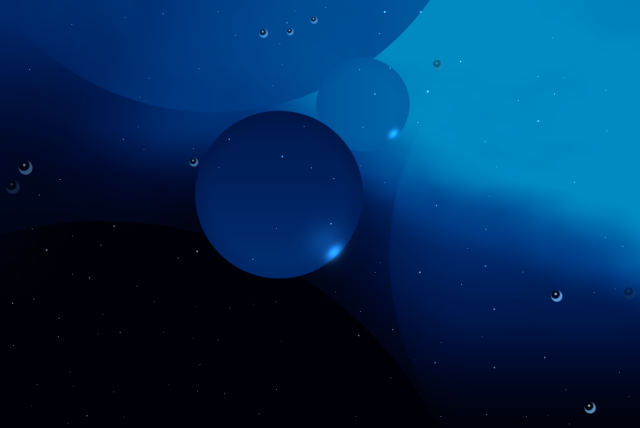
Give the GLSL for this background, as a Shadertoy shader.

```glsl
// Oil drops floating in deep blue water, lit from the upper right.
// A scalar light field is shaped by large discs and soft noise, then
// mapped through a blue ramp; bubbles, specks and glints go on top.

#define HAZE_AMOUNT 0.07
#define HAZE_SCALE 3.2
#define SPECK_CELL 0.062
#define SPECK_DENSITY 0.36
#define SPECK_GAIN 0.75
#define GLINT_COLOR vec3(0.20, 0.62, 0.90)
#define BUBBLE_COUNT 10

float hash(vec2 p) {
    vec3 q = fract(p.xyx * vec3(0.1031, 0.1030, 0.0973));
    q += dot(q, q.yzx + 33.33);
    return fract((q.x + q.y) * q.z);
}

float cornerSlope(vec2 cell, vec2 offset) {
    float angle = 6.2832 * hash(cell);
    return dot(vec2(cos(angle), sin(angle)), offset);
}

float gradientNoise(vec2 p) {
    vec2 i = floor(p), f = fract(p), e = vec2(1, 0);
    vec2 u = f * f * f * (f * (f * 6.0 - 15.0) + 10.0);
    return mix(mix(cornerSlope(i, f), cornerSlope(i + e, f - e), u.x),
               mix(cornerSlope(i + e.yx, f - e.yx), cornerSlope(i + 1.0, f - 1.0), u.x), u.y);
}

float fbm(vec2 p) {
    float sum = 0.0, gain = 1.0;
    for (int i = 0; i < 4; i++) {
        sum += gain * gradientNoise(p);
        p = mat2(1.6, 1.2, -1.2, 1.6) * p + 7.3;
        gain *= 0.5;
    }
    return sum;
}

// Coverage of a disc with an edge of the given softness
float disc(vec2 p, vec2 center, float radius, float soft) {
    return 1.0 - smoothstep(-soft, soft, length(p - center) - radius);
}

// Gaussian spot
float spot(vec2 p, vec2 center, vec2 size) {
    vec2 d = (p - center) / size;
    return exp(-dot(d, d));
}

vec3 blueRamp(float t) {
    const vec3 tones[6] = vec3[6](vec3(0, 0.004, 0.03), vec3(0, 0.04, 0.18), vec3(0, 0.12, 0.35),
        vec3(0, 0.24, 0.53), vec3(0, 0.35, 0.62), vec3(0, 0.54, 0.76));
    const float stops[6] = float[6](0.0, 0.2, 0.4, 0.58, 0.76, 1.0);
    vec3 color = tones[0];
    for (int i = 1; i < 6; i++)
        color = mix(color, tones[i], clamp((t - stops[i - 1]) / (stops[i] - stops[i - 1]), 0.0, 1.0));
    return color;
}

// Open water: a dim vertical falloff plus a bright slanted cloud bank
float waterLight(vec2 p) {
    float haze = fbm(p * vec2(0.75, 1.2) * HAZE_SCALE);
    float side = smoothstep(0.5, 1.1, p.x);
    float low = 0.42 * smoothstep(mix(0.25, -0.08, side), mix(1.1, 0.5, side), p.y);
    float bank = 0.62 - 0.34 * (p.x - 0.88) + 0.09 * haze;
    float glow = mix(0.05, 0.58, smoothstep(0.0, 1.0, p.x)) * smoothstep(bank - 0.15, bank + 0.15, p.y);
    float veil = 0.22 * spot(p, vec2(0.42, 0.68), vec2(0.22, 0.10));
    return low + glow + veil + HAZE_AMOUNT * haze * smoothstep(0.1, 0.6, p.y);
}

// Large drops, from back to front
float addDrops(float light, vec2 p, float px) {
    float right = disc(p, vec2(1.555, 0.404), 0.645, px * 1.5);
    light += 0.07 * right * (1.0 - smoothstep(0.45, 0.8, p.y)) * smoothstep(0.0, 0.25, p.y);
    float top = disc(p, vec2(0.498, 1.359), 0.621, px);
    light = mix(light, 0.41 + 0.3 * p.x + 0.05 * fbm(p * 4.0), 0.85 * top * smoothstep(-0.1, 0.25, p.x));
    float bottom = disc(p, vec2(0.244, -0.385), 0.869, px);
    light *= 1.0 - 0.95 * bottom * smoothstep(-0.2, 0.2, p.x);

    vec2 smallCenter = vec2(0.848, 0.756), midCenter = vec2(0.652, 0.545);
    float rim = smoothstep(0.07, 0.109, length(p - smallCenter));
    light = mix(light, 0.78 + 0.5 * (p.x - smallCenter.x) - 0.03 * rim, disc(p, smallCenter, 0.109, px));
    rim = smoothstep(0.15, 0.196, length(p - midCenter));
    float body = 0.42 - 0.4 * (p.y - midCenter.y) - 0.04 * rim;
    return mix(light, body, disc(p, midCenter, 0.196, px));
}

// One scattered fleck per grid cell
float specks(vec2 p, float px) {
    vec2 cell = floor(p / SPECK_CELL);
    vec2 jitter = vec2(hash(cell + 11.0), hash(cell + 47.0)) * 0.8 + 0.1;
    float size = mix(0.0006, 0.0022, pow(hash(cell + 83.0), 3.0));
    float present = step(hash(cell + 5.0), SPECK_DENSITY);
    return present * disc(p, (cell + jitter) * SPECK_CELL, size, px * 0.8) * mix(0.3, 1.0, hash(cell + 29.0));
}

// Dark bubbles with a lit crescent: center, radius, brightness
vec3 addBubbles(vec3 color, vec2 p, float px) {
    const vec4 bubbles[BUBBLE_COUNT] = vec4[BUBBLE_COUNT](
        vec4(1.301, 0.308, 0.013, 1.0), vec4(1.379, 0.047, 0.013, 1.0),
        vec4(0.060, 0.608, 0.016, 0.55), vec4(0.030, 0.563, 0.016, 0.2),
        vec4(0.453, 0.621, 0.010, 0.7), vec4(0.616, 0.922, 0.010, 0.8),
        vec4(0.678, 0.926, 0.008, 0.8), vec4(0.734, 0.953, 0.008, 0.8),
        vec4(1.023, 0.848, 0.012, 0.25), vec4(1.471, 0.315, 0.014, 0.12));
    for (int i = 0; i < BUBBLE_COUNT; i++) {
        vec4 b = bubbles[i];
        float body = disc(p, b.xy, b.z, px);
        float crescent = body * (1.0 - disc(p, b.xy + b.z * vec2(-0.25, 0.35), b.z * 0.8, px));
        float sparkle = disc(p, b.xy + b.z * vec2(-0.2, 0.4), b.z * 0.2, px);
        color = mix(color, color * 0.35, body * mix(0.3, 0.9, b.w));
        color += b.w * (vec3(0.35, 0.55, 0.7) * crescent + 0.7 * sparkle);
    }
    return color;
}

void mainImage(out vec4 fragColor, in vec2 fragCoord) {
    vec2 p = fragCoord / iResolution.y;
    float px = 1.0 / iResolution.y;
    vec3 color = blueRamp(addDrops(waterLight(p), p, px));

    // Glints inside the two round drops
    float slant = p.x - p.y;
    color += GLINT_COLOR * 0.75 * spot(vec2(p.x + p.y, slant), vec2(1.191, 0.371), vec2(0.030, 0.018));
    color += GLINT_COLOR * 0.18 * spot(p, vec2(0.765, 0.43), vec2(0.045));
    color += GLINT_COLOR * 0.6 * spot(vec2(p.x + p.y, slant), vec2(1.607, 0.232), vec2(0.018, 0.012));

    color = addBubbles(color, p, px);
    color += SPECK_GAIN * vec3(0.6, 0.75, 0.85) * specks(p, px);
    fragColor = vec4(clamp(color, 0.0, 1.0), 1.0);
}
```
